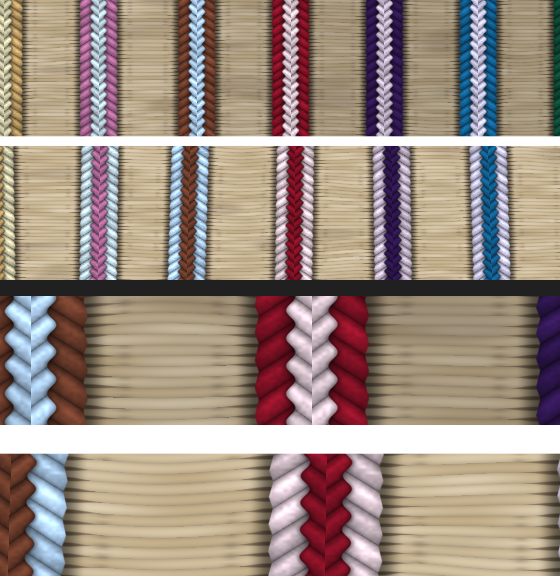
Top, the full canvas; bottom, a detail of the centre.
A WebGL 1 fragment shader for this pattern:

```glsl
precision highp float;
uniform vec2 u_resolution;

const float HALF_WIDTH = 0.068;
const float STITCH = 0.0325;
const float STRAW = 0.0125;

float hash(vec2 p) {
  p = fract(p * vec2(0.1031, 0.1130));
  p += dot(p, p.yx + 33.33);
  return fract((p.x + p.y) * p.x * 47.0);
}

float noise(vec2 p) {
  vec2 i = floor(p);
  vec2 f = fract(p);
  f = f * f * (3.0 - 2.0 * f);
  return mix(mix(hash(i), hash(i + vec2(1.0, 0.0)), f.x),
             mix(hash(i + vec2(0.0, 1.0)), hash(i + vec2(1.0, 1.0)), f.x), f.y);
}

vec3 dyedSilk(float id) {
  if (id < 0.5) return vec3(0.75, 0.62, 0.40);
  if (id < 1.5) return vec3(0.71, 0.43, 0.62);
  if (id < 2.5) return vec3(0.45, 0.25, 0.18);
  if (id < 3.5) return vec3(0.53, 0.07, 0.15);
  if (id < 4.5) return vec3(0.19, 0.09, 0.32);
  if (id < 5.5) return vec3(0.07, 0.38, 0.58);
  return vec3(0.05, 0.29, 0.21);
}

vec3 paleSilk(float id) {
  if (id < 0.5) return vec3(0.84, 0.82, 0.68);
  if (id < 1.5) return vec3(0.77, 0.86, 0.91);
  if (id < 2.5) return vec3(0.71, 0.84, 0.97);
  if (id < 3.5) return vec3(0.88, 0.80, 0.84);
  if (id < 4.5) return vec3(0.80, 0.74, 0.83);
  return vec3(0.81, 0.80, 0.92);
}

// Cord centre with its hand-laid offset and lean
float cordCentre(float id, float y, float upper) {
  float x = mix(0.005 + id * 0.349, 0.033 + id * 0.335, upper);
  float first = 1.0 - step(0.5, id);
  float second = step(0.5, id) * (1.0 - step(1.5, id));
  float third = step(1.5, id) * (1.0 - step(2.5, id));
  x -= first * 0.02 + second * upper * 0.016 + third * (1.0 - upper) * 0.03;
  return x + (1.0 - upper) * 0.03 * cos((id - 2.0) * 1.0472) * (y - 0.24);
}

// Rounded stitch: dark at its seams, bright on its crown
float stitchShade(float v, float seed) {
  float f = fract(v) * 2.0 - 1.0;
  float crown = 1.0 - f * f;
  float sheen = exp(-9.0 * (f - 0.25) * (f - 0.25));
  float tone = 0.88 + 0.2 * hash(vec2(floor(v), seed));
  return (0.42 + 0.55 * sqrt(crown) + 0.16 * sheen) * tone;
}

// Horizontal rushes, with wedge-shaped gaps beside the cords
vec3 rushMat(vec2 p, float offset, float upper) {
  float d = abs(offset);
  float v = p.y / STRAW + 0.9 * noise(p * vec2(7.0, 9.0));
  float row = floor(v);
  float ridge = abs(fract(v) * 2.0 - 1.0);
  float reach = 0.095 + 0.035 * hash(vec2(row, sign(offset) + 5.0));
  float wedge = 1.0 - smoothstep(0.07, reach, d);
  float gap = smoothstep(0.95 - 0.5 * wedge, 1.15 - 0.3 * wedge, ridge);
  float pinch = exp(-pow((d - 0.112) / 0.009, 2.0)) * step(0.45, hash(vec2(row, 3.0)));
  float streak = noise(vec2(p.x * 9.0, row * 1.7));
  float stain = smoothstep(0.62, 0.9, noise(p * vec2(5.0, 24.0) + 11.0));
  vec3 col = mix(vec3(0.72, 0.64, 0.50), vec3(0.84, 0.78, 0.67), streak);
  col *= 1.03 - 0.14 * ridge * ridge;
  col = mix(col, vec3(0.47, 0.40, 0.32), gap * (0.55 + 0.45 * wedge));
  col = mix(col, vec3(0.53, 0.46, 0.38), 0.5 * pinch * ridge + 0.3 * stain);
  float shadow = 1.0 - smoothstep(HALF_WIDTH * 0.95, HALF_WIDTH + 0.026, d);
  col *= 1.0 - 0.52 * shadow;
  float dim = upper * smoothstep(0.3, 1.4, p.x) * 0.13 + upper * 0.05;
  return col * (1.02 - dim);
}

// Three-strand cord: colour in rgb, coverage in a
vec4 braidedCord(float offset, float y, vec3 sideCol, vec3 coreCol, float id, float px) {
  float u = offset / HALF_WIDTH;
  float a = abs(u);
  float right = step(0.0, u);
  float t = y / STITCH + 0.13 * noise(vec2(y * 12.0, id));
  float sideV = t + a * 1.3 + right * 0.4;
  float coreV = t - a * 1.5 + right * 0.5;
  float aa = px / HALF_WIDTH;
  float seam = 0.37 + 0.08 * cos(6.2832 * (t + right * 0.5));
  float side = smoothstep(seam - aa, seam + aa, a);
  float roll = (a - 0.68) / 0.34;
  vec3 outer = sideCol * stitchShade(sideV, id + right) * (1.05 - 0.3 * roll * roll);
  vec3 inner = coreCol * stitchShade(coreV, id + right + 20.0);
  vec3 col = mix(inner, outer, side);
  col *= 1.0 - 0.3 * exp(-pow((a - seam) / 0.06, 2.0));
  col *= 0.93 + 0.14 * noise(vec2(u * 14.0, t * 9.0));
  float scallop = 1.0 - 0.07 * abs(fract(sideV) * 2.0 - 1.0);
  return vec4(col, 1.0 - smoothstep(scallop - aa, scallop + aa, a));
}

void main() {
  float px = 1.0 / u_resolution.y;
  vec2 p = gl_FragCoord.xy * px;
  float upper = step(0.496, p.y);

  // Nearest cord in this row
  float id = floor(mix((p.x - 0.005) / 0.349, (p.x - 0.033) / 0.335, upper) + 0.5);
  float offset = p.x - cordCentre(id, p.y, upper);
  vec3 dyed = dyedSilk(id);
  vec3 pale = paleSilk(id);

  vec3 col = rushMat(p, offset, upper);
  vec4 cord = braidedCord(offset, p.y, mix(pale, dyed, upper), mix(dyed, pale, upper), id, px);
  col = mix(col, cord.rgb, cord.a);

  // White divider between the rows
  float divider = 1.0 - smoothstep(0.017 - px * 0.5, 0.017 + px * 0.5, abs(p.y - 0.496));
  gl_FragColor = vec4(mix(col, vec3(1.0), divider), 1.0);
}
```
